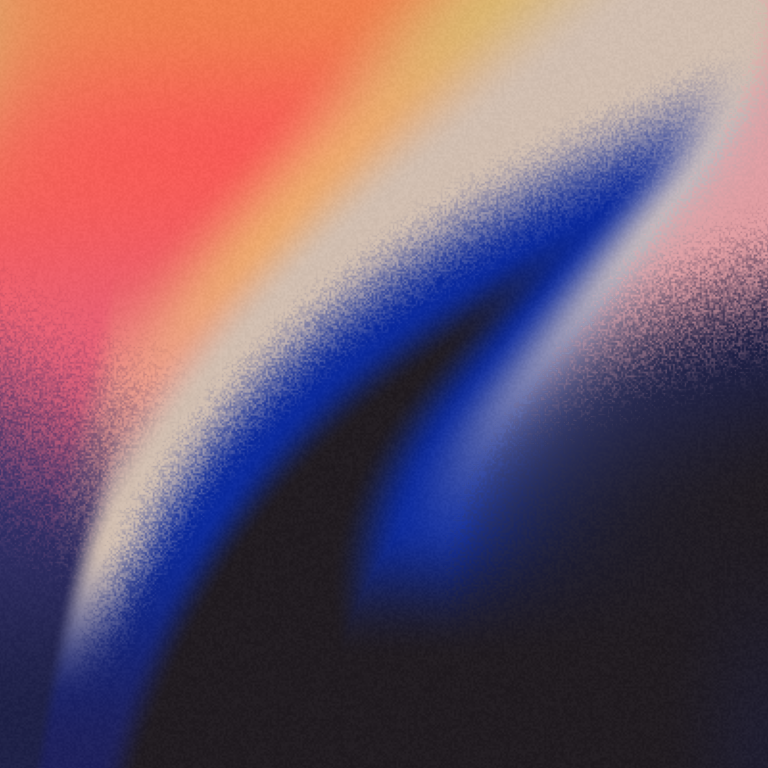
Write a WebGL 1 fragment shader that draws this background.

```glsl
precision highp float;

uniform vec2 u_resolution;

// Palette
const vec3 CREAM   = vec3(0.82, 0.745, 0.69);
const vec3 GOLD    = vec3(0.86, 0.71, 0.44);
const vec3 APRICOT = vec3(0.93, 0.66, 0.43);
const vec3 ROSE    = vec3(0.92, 0.60, 0.55);
const vec3 ORANGE  = vec3(0.94, 0.50, 0.31);
const vec3 CORAL   = vec3(0.97, 0.36, 0.34);
const vec3 PINK    = vec3(0.90, 0.38, 0.47);
const vec3 BLUSH   = vec3(0.88, 0.61, 0.63);
const vec3 MIST    = vec3(0.76, 0.72, 0.74);
const vec3 BLUE    = vec3(0.05, 0.17, 0.62);
const vec3 INDIGO  = vec3(0.12, 0.13, 0.36);
const vec3 NAVY    = vec3(0.12, 0.13, 0.28);
const vec3 DUSK    = vec3(0.21, 0.20, 0.43);
const vec3 DARK    = vec3(0.13, 0.11, 0.13);

// Shape of the front and of the crease
const float FRONT_HEIGHT = 0.878;
const float FRONT_BEND   = 0.355;
const float CREASE_X     = 0.69;
const float CREASE_SLOPE = 0.8;

// Grain
const float GRAIN_CELLS = 400.0;
const float GRAIN_TINT  = 0.035;
const float FRONT_GRAIN = 0.026;
const float SHADE_GRAIN = 0.10;

float hash(vec2 p) {
  vec3 q = fract(vec3(p.xyx) * 0.1031);
  q += dot(q, q.yzx + 33.33);
  return fract((q.x + q.y) * q.z);
}

float noise(vec2 p) {
  vec2 i = floor(p);
  vec2 f = fract(p);
  f = f * f * (3.0 - 2.0 * f);
  float low = mix(hash(i), hash(i + vec2(1.0, 0.0)), f.x);
  float high = mix(hash(i + vec2(0.0, 1.0)), hash(i + 1.0), f.x);
  return mix(low, high, f.y);
}

float fall(float a, float b, float v) {
  return 1.0 - smoothstep(a, b, v);
}

// Signed distance to the curved front, positive on the warm side
float frontDistance(vec2 p) {
  float height = p.y - FRONT_HEIGHT - FRONT_BEND * log(max(p.x, 0.02));
  float run = max(p.x, 0.15);
  return height * run / sqrt(run * run + FRONT_BEND * FRONT_BEND);
}

// Signed distance to the crease, positive on its right
float creaseDistance(vec2 p) {
  float t = p.y - 0.5;
  float top = max(t - 0.25, 0.0);
  float low = max(-t, 0.0);
  float x = CREASE_X + CREASE_SLOPE * t - 1.6 * top * top + 1.5 * low * low;
  return (p.x - x) * 0.78;
}

// Cream, peach and coral bands, sinking into dusk at the lower left
vec3 warmSide(vec2 p, float d, vec3 blue, float grain) {
  float band = d / (0.07 + 0.3 * p.x * p.x);
  vec3 hot = mix(PINK, CORAL, smoothstep(0.5, 0.8, p.y));
  hot = mix(hot, ORANGE, smoothstep(0.8, 1.0, p.y));
  vec3 peach = mix(ROSE, APRICOT, smoothstep(0.45, 0.7, p.y));
  peach = mix(peach, GOLD, smoothstep(0.8, 1.0, p.y));
  vec3 glow = mix(peach, hot, smoothstep(1.2, 2.3, band));
  float corner = exp(-p.x / 0.08) * smoothstep(0.65, 1.0, p.y);
  glow = mix(glow, APRICOT * 0.95, 0.8 * corner);

  vec3 dusk = mix(NAVY, DUSK, smoothstep(0.05, 0.4, p.y));
  float lift = p.y + 0.5 * p.x + SHADE_GRAIN * grain;
  glow = mix(dusk, glow, smoothstep(0.28, 0.65, lift));
  vec3 pale = mix(blue, CREAM, smoothstep(0.08, 0.3, p.y));
  return mix(pale, glow, smoothstep(0.6, 1.3, band));
}

// Blue lobe with a dark core and a misty rim along the crease
vec3 lobe(vec2 p, float d, float e, vec3 blue) {
  float inner = max(fall(-0.12, -0.05, e), fall(0.14, 0.32, p.y));
  vec3 col = mix(blue, DARK, inner * fall(-0.125, -0.055, d));
  float rim = smoothstep(-0.07, 0.0, e) * smoothstep(0.22, 0.72, p.y);
  return mix(col, MIST, rim);
}

// Blush above, falling through navy to dark
vec3 rightSide(vec2 p, float e, float grain) {
  float h = p.y - 0.5 * e;
  vec3 col = mix(DARK, NAVY, smoothstep(0.2, 0.48, h));
  col = mix(col, BLUSH, smoothstep(0.4, 0.68, h + SHADE_GRAIN * grain));
  float corner = smoothstep(0.85, 1.0, p.x) * fall(0.0, 0.35, p.y);
  return mix(col, NAVY, 0.4 * corner);
}

void main() {
  vec2 p = gl_FragCoord.xy / u_resolution;
  float grain = noise(p * GRAIN_CELLS) - 0.5;
  float d = frontDistance(p);
  float e = creaseDistance(p);
  vec3 blue = mix(INDIGO, BLUE, smoothstep(0.0, 0.35, p.y));

  // Join the warm side to the lobe over a speckled edge
  float soft = 0.04 + 0.04 * p.x;
  float warm = smoothstep(-soft, soft, d + FRONT_GRAIN * grain);
  vec3 col = mix(lobe(p, d, e, blue), warmSide(p, d, blue, grain), warm);

  // Let the lobe bleed a little past the crease
  float bleed = mix(0.07, 0.025, smoothstep(0.35, 0.7, p.y));
  float spill = exp(-max(e + 0.03 * grain, 0.0) / bleed);
  col = mix(rightSide(p, e, grain), col, spill);

  col += GRAIN_TINT * grain;
  gl_FragColor = vec4(clamp(col, 0.0, 1.0), 1.0);
}
```
